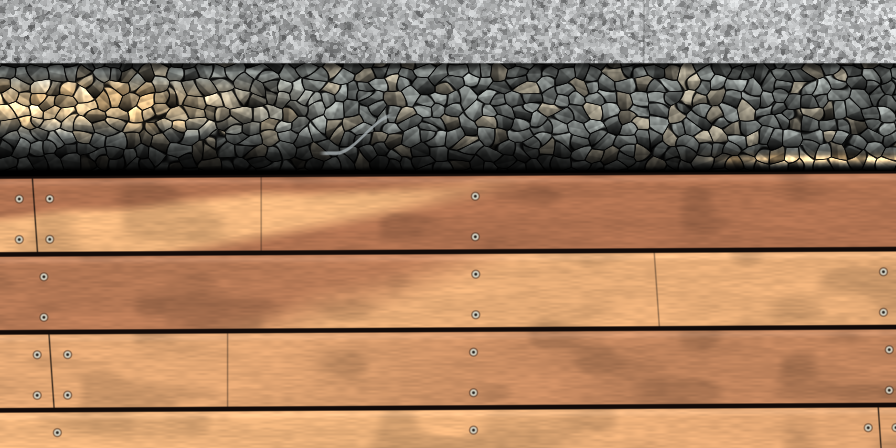
This texture is drawn by a Shadertoy shader. Its source:

```glsl
// A timber deck under a gravel strip and a speckled granite kerb, seen from above.
// Granite and stones come from cellular noise, wood grain from stretched smooth noise
// and layered sines; soft diagonal masks lay patches of sunlight over the boards.

const float KERB_Y = 0.859;   // lower edge of the granite
const float DECK_Y = 0.612;   // upper edge of the first board
const float PITCH = 0.174;    // board height including its gap

float hash(vec2 p) {
    vec3 q = fract(vec3(p.xyx) * 0.1031);
    q += dot(q, q.yzx + 33.33);
    return fract((q.x + q.y) * q.z);
}

vec2 hash2(vec2 p) { return vec2(hash(p), hash(p + 57.3)); }

float smoothNoise(vec2 p) {
    vec2 i = floor(p), f = fract(p);
    f = f * f * (3.0 - 2.0 * f);
    return mix(mix(hash(i), hash(i + vec2(1, 0)), f.x),
               mix(hash(i + vec2(0, 1)), hash(i + vec2(1, 1)), f.x), f.y);
}

mat2 rotate(float a) { return mat2(cos(a), -sin(a), sin(a), cos(a)); }

// Cells with a random stretch: xy = offset from centre, z = edge gap, w = random id
vec4 cells(vec2 p, float stretch) {
    vec2 base = floor(p), offset = vec2(0);
    float near = 9.0, second = 9.0, id = 0.0;
    for (int j = -1; j <= 1; j++)
    for (int i = -1; i <= 1; i++) {
        vec2 c = base + vec2(i, j);
        vec2 d = p - c - 0.1 - 0.8 * hash2(c);
        vec2 m = rotate(6.28 * hash(c + 11.7)) * d;
        float dist = length(m * vec2(1.0, stretch));
        if (dist < near) {
            second = near; near = dist; offset = d; id = hash(c + 31.1);
        } else second = min(second, dist);
    }
    return vec4(offset, second - near, id);
}

float band(float d, float halfWidth, float px) {
    return 1.0 - smoothstep(halfWidth - px, halfWidth + px, abs(d));
}

vec3 granite(vec2 p, float px) {
    float fine = cells(p * 125.0, 1.3).w;
    float coarse = cells(p * 75.0 + 9.0, 1.2).w;
    float tone = 0.50 + 0.30 * fine + 0.12 * coarse;
    tone -= 0.22 * smoothstep(0.76, 0.84, coarse);
    tone += 0.06 * smoothstep(0.6, 2.0, p.x) - 0.05 * smoothstep(0.95, KERB_Y, p.y);
    tone *= 1.0 - 0.22 * band(p.x - 1.437, 0.002, px);
    return tone * vec3(0.99, 1.0, 1.005);
}

vec3 gravel(vec2 p, float px) {
    vec4 stone = cells(p * vec2(29.0, 34.0), 1.6);
    float id = stone.w, kind = fract(id * 17.3);
    // Two facets per stone, split along a random line
    vec2 dir = vec2(cos(id * 40.0), sin(id * 40.0));
    float facet = smoothstep(-0.07, 0.07, dot(stone.xy, dir));
    float shade = 0.20 + 0.32 * kind + 0.13 * facet + 0.22 * stone.y;
    shade *= 0.85 + 0.3 * smoothNoise(p * 130.0);
    // Sun on the upper left and along the lower right rim
    float sun = band(p.y - 0.765, 0.045, 0.035) * (1.0 - smoothstep(0.25, 0.8, p.x));
    float rim = band(p.y - 0.645, 0.010, 0.014) * smoothstep(1.45, 1.75, p.x);
    float warm = clamp(sun * 0.8 + rim + 0.35 * step(0.82, id), 0.0, 1.0);
    vec3 col = shade * mix(vec3(0.96, 1.0, 0.98), vec3(1.35, 1.13, 0.82), warm);
    col *= 1.0 + 0.35 * sun + 0.9 * rim;
    // Deep gaps, and shadow against kerb and deck
    col *= mix(0.12, 1.0, smoothstep(0.03, 0.20, stone.z));
    float foot = smoothstep(0.63, 0.735, p.y + 0.025 * smoothstep(1.0, 1.8, p.x));
    col *= mix(0.22, 1.0, max(foot, rim));
    col *= 0.3 + 0.7 * smoothstep(KERB_Y, KERB_Y - 0.025, p.y);
    // Pale curled twig
    float curl = p.y - 0.658 - 0.085 * smoothstep(0.75, 0.88, p.x);
    float twig = band(curl, 0.004, px) * band(p.x - 0.795, 0.075, 0.01);
    col = mix(col, vec3(0.66, 0.69, 0.70), 0.8 * twig);
    return col * smoothstep(0.617, 0.632, p.y);
}

// Sunlight on each board, 0 in shade and 1 in full sun
float sunlight(vec2 p, int row) {
    float wobble = 0.02 * smoothNoise(p * vec2(7.0, 14.0));
    if (row == 0) {
        float upper = 0.505 + 0.083 * p.x + wobble - p.y;
        float lower = p.y - 0.49 - 0.19 * (p.x - 0.67);
        return smoothstep(-0.012, 0.022, upper) * smoothstep(-0.025, 0.02, lower)
             * (1.0 - smoothstep(0.8, 1.25, p.x));
    }
    if (row == 1) {
        float edge = p.x - 0.62 - 3.0 * (p.y - 0.263) + 4.0 * wobble;
        return 0.12 + 0.75 * smoothstep(-0.18, 0.2, edge);
    }
    if (row == 2) return mix(0.76, 0.28, smoothstep(0.35, 1.5, p.x));
    return mix(0.95, 0.72, smoothstep(0.8, 2.0, p.x));
}

vec3 wood(vec2 p, float f, int row, float px) {
    float seed = float(row) * 7.0;
    float figure = smoothNoise(vec2(p.x * 5.0 + seed, p.y * 28.0));
    float fibre = smoothNoise(vec2(p.x * 42.0 + seed, p.y * 230.0));
    float streak = sin(p.y * 160.0 + 5.0 * figure + 2.0 * sin(p.x * 3.0 + seed));
    vec3 col = mix(vec3(0.68, 0.44, 0.31), vec3(0.94, 0.71, 0.49), sunlight(p, row));
    col *= 0.91 + 0.09 * figure + 0.10 * fibre + 0.012 * streak;
    col *= 1.0 - 0.13 * smoothstep(0.55, 0.85, smoothNoise(p * vec2(9.0, 16.0) + seed));
    col += 0.07 * band(f - 0.08, 0.03, 0.04);
    // Butt joints: two possible cuts per board
    vec2 cuts = row == 0 ? vec2(0.078, 0.583) : row == 1 ? vec2(1.466, 9.0)
              : row == 2 ? vec2(0.115, 0.508) : vec2(1.966, 9.0);
    float lean = 0.012 * (f - 0.5);
    col *= 1.0 - 0.75 * band(p.x - cuts.x - lean, 0.0015, px) * (row == 1 ? 0.5 : 1.0);
    col *= 1.0 - 0.35 * band(p.x - cuts.y, 0.0015, px);
    // Steel screws, two per column
    vec4 columns = row == 0 ? vec4(0.043, 0.111, 1.061, 9.0)
                 : row == 1 ? vec4(0.098, 1.062, 1.972, 9.0)
                 : row == 2 ? vec4(0.083, 0.151, 1.057, 1.985) : vec4(0.128, 1.057, 1.938, 2.0);
    for (int k = 0; k < 8; k++) {
        float level = k < 4 ? 0.29 : 0.81;
        float r = length(vec2(p.x - columns[k % 4], (f - level) * PITCH));
        col = mix(col, vec3(0.30, 0.20, 0.14), 0.7 * band(r, 0.010, px));
        col = mix(col, vec3(0.80, 0.79, 0.73), band(r, 0.0075, px));
        col = mix(col, vec3(0.16, 0.14, 0.12), band(r, 0.003, px));
    }
    return col;
}

void mainImage(out vec4 fragColor, in vec2 fragCoord) {
    vec2 p = fragCoord / iResolution.y;
    float px = 1.0 / iResolution.y;
    vec3 stone = mix(gravel(p, px), granite(p, px), smoothstep(KERB_Y - px, KERB_Y + px, p.y));
    // Boards tilt slightly; f runs from 0 at the top of a board to 1 at its foot
    float depth = DECK_Y - p.y + 0.006 * (p.x - 1.0);
    float f = fract(depth / PITCH);
    int row = clamp(int(floor(depth / PITCH)), 0, 3);
    vec3 deck = wood(p, f, row, px);
    float gap = min(f, 1.0 - f) * PITCH;
    deck = mix(vec3(0.07, 0.04, 0.03), deck, smoothstep(0.003, 0.003 + 2.0 * px, gap));
    vec3 col = mix(stone, deck, smoothstep(-px, px, depth));
    fragColor = vec4(clamp(col, 0.0, 1.0), 1.0);
}
```
